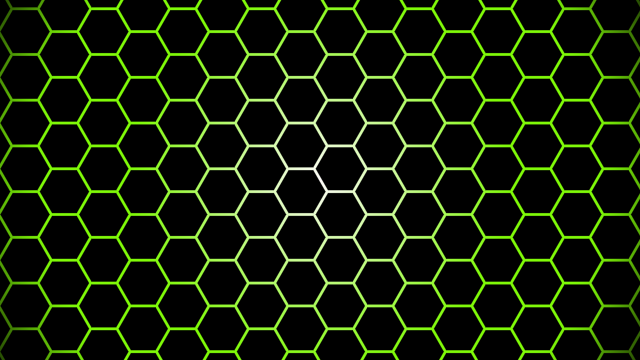
This pattern is drawn by a Shadertoy shader. Its source:

```glsl
// Glowing green honeycomb wire mesh on black, white-hot in the middle and dim in the corners.

const float ROW_PITCH = 0.1270;               // cell height, in canvas heights
const float COLUMN_SQUEEZE = 1.0046;          // cells are slightly narrower than regular
const float LINE_WIDTH = 0.0077;
const vec2 CELL_CENTER = vec2(0.0565, 0.0312); // one cell center, from mid canvas

const vec3 HOT_WHITE = vec3(1.0, 0.99, 0.98);
const vec3 LIME = vec3(0.50, 0.98, 0.03);

// Distance to the nearest edge of a flat-topped hexagon grid with unit cell height
float hexEdgeDistance(vec2 p) {
    vec2 period = vec2(sqrt(3.0), 1.0);
    vec2 a = mod(p, period) - 0.5 * period;
    vec2 b = mod(p - 0.5 * period, period) - 0.5 * period;
    vec2 local = abs(dot(a, a) < dot(b, b) ? a : b);
    return 0.5 - max(local.y, dot(local, vec2(0.5 * sqrt(3.0), 0.5)));
}

// Antialiased coverage of a line, given the distance to its middle
float lineMask(float dist, float width, float blur) {
    return 1.0 - smoothstep(0.5 * width - blur, 0.5 * width + blur, dist);
}

// Radial tint: white core, lime body, darkened rim
vec3 glowColor(float radius, vec3 core, vec3 body) {
    vec3 tint = mix(core, body, clamp(radius / 0.53, 0.0, 1.0));
    float vignette = mix(1.0, 0.2, smoothstep(0.75, 1.1, radius));
    return tint * vignette;
}

void mainImage(out vec4 fragColor, in vec2 fragCoord) {
    vec2 p = (fragCoord - 0.5 * iResolution.xy) / iResolution.y;

    // Mesh, measured back in canvas heights
    vec2 grid = (p - CELL_CENTER) * vec2(COLUMN_SQUEEZE, 1.0) / ROW_PITCH;
    float dist = hexEdgeDistance(grid) * ROW_PITCH;
    float mesh = lineMask(dist, LINE_WIDTH, 0.75 / iResolution.y);

    fragColor = vec4(glowColor(length(p), HOT_WHITE, LIME) * mesh, 1.0);
}
```
